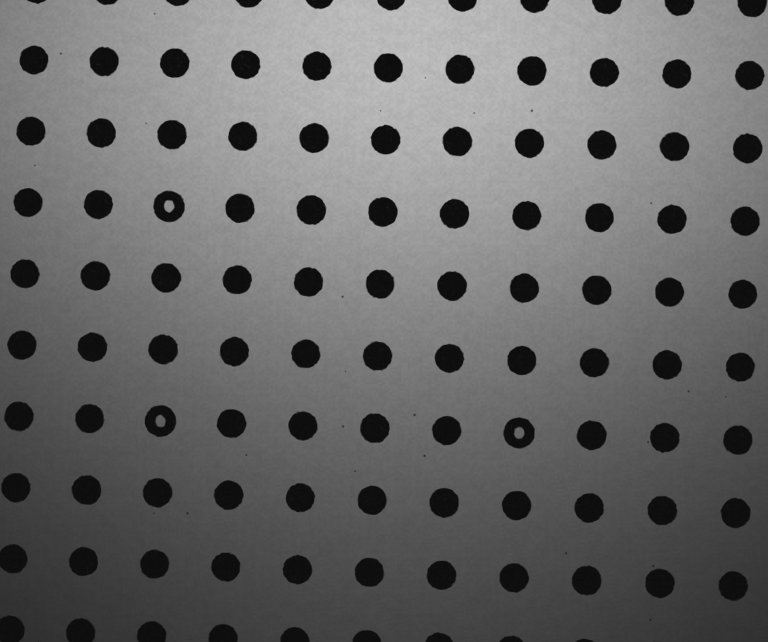
Reproduce this pattern procedurally as a Shadertoy shader.

```glsl
// Slightly warped grid of black dots, three of them hollow, on unevenly lit grey paper.

// Lengths are in canvas heights, with y running down from the top edge.
const vec2 FIRST_DOT = vec2(0.0530, 0.0935);
const vec2 COLUMN_STEP = vec2(0.1092, 0.0024);
const vec2 ROW_STEP = vec2(-0.0047, 0.1110);
const vec2 KEYSTONE = vec2(0.0001, 0.00026);
const float COLUMN_STRETCH = 0.00023;

const float DOT_RADIUS = 0.0226;
const float HOLLOW_RADIUS = 0.0242;
const vec2 HOLE_RADII = vec2(0.0080, 0.0094);
const float EDGE_ROUGHNESS = 0.0016;
const float EDGE_BLUR = 0.0016;
const ivec2 HOLLOW_DOTS[3] = ivec2[3](ivec2(2, 2), ivec2(2, 5), ivec2(7, 5));

const vec2 LIGHT_CENTRE = vec2(0.63, 0.05);
const vec2 LIGHT_FALLOFF = vec2(1.15, 2.0);
const float PAPER_BRIGHTNESS = 0.73;
const float INK_BRIGHTNESS = 0.055;

const float GRAIN_SCALE = 300.0;
const float FIBRE_SCALE = 75.0;
const float SPECK_CELL = 0.07;
const float SPECK_CHANCE = 0.16;

float hash(vec2 p) {
    return fract(sin(dot(p, vec2(127.1, 311.7))) * 43758.5453);
}

float valueNoise(vec2 p) {
    vec2 cell = floor(p);
    vec2 f = fract(p);
    f = f * f * (3.0 - 2.0 * f);
    float low = mix(hash(cell), hash(cell + vec2(1, 0)), f.x);
    float high = mix(hash(cell + vec2(0, 1)), hash(cell + vec2(1, 1)), f.x);
    return mix(low, high, f.y);
}

// Departure of the grid from an even lattice.
vec2 gridBend(vec2 cell) {
    return KEYSTONE * cell.x * cell.y + vec2(COLUMN_STRETCH * cell.x * cell.x, 0.0);
}

// Column and row of the dot nearest to p, by fixed-point inversion of the grid.
vec2 nearestDot(vec2 p) {
    mat2 toCell = inverse(mat2(COLUMN_STEP, ROW_STEP));
    vec2 cell = vec2(0.0);
    for (int i = 0; i < 4; i++) {
        cell = toCell * (p - FIRST_DOT - gridBend(cell));
    }
    return round(cell);
}

vec2 dotCentre(vec2 cell) {
    return FIRST_DOT + mat2(COLUMN_STEP, ROW_STEP) * cell + gridBend(cell);
}

float coverage(float signedDistance, float blur) {
    return 1.0 - smoothstep(-blur, blur, signedDistance);
}

float inkMask(vec2 p, float blur) {
    vec2 cell = nearestDot(p);
    vec2 offset = p - dotCentre(cell);
    float rough = (valueNoise(p * 220.0) - 0.5) * EDGE_ROUGHNESS;

    bool hollow = false;
    for (int i = 0; i < 3; i++) {
        hollow = hollow || ivec2(cell) == HOLLOW_DOTS[i];
    }
    float radius = hollow ? HOLLOW_RADIUS : DOT_RADIUS + 0.0006 * (hash(cell) - 0.5);
    float ink = coverage(length(offset) - radius + rough, blur);
    if (hollow) {
        float hole = (length(offset / HOLE_RADII) - 1.0) * HOLE_RADII.x;
        ink *= 1.0 - coverage(hole + rough, blur);
    }
    return ink;
}

// Sparse faint specks, each kept inside its own cell.
float speckMask(vec2 p, float blur) {
    vec2 cell = floor(p / SPECK_CELL);
    vec2 place = 0.1 + 0.8 * vec2(hash(cell + 11.3), hash(cell + 27.9));
    float radius = mix(0.0007, 0.0018, hash(cell + 5.1));
    float present = step(hash(cell + 41.7), SPECK_CHANCE);
    return 0.55 * present * coverage(length(p - (cell + place) * SPECK_CELL) - radius, blur);
}

float lighting(vec2 p) {
    vec2 d = p - LIGHT_CENTRE;
    vec2 fall = 1.0 + LIGHT_FALLOFF * d * d;
    return PAPER_BRIGHTNESS / (fall.x * fall.y);
}

void mainImage(out vec4 fragColor, in vec2 fragCoord) {
    vec2 p = vec2(fragCoord.x, iResolution.y - fragCoord.y) / iResolution.y;
    float blur = max(EDGE_BLUR, 0.7 / iResolution.y);

    // Paper with fine grain and broader, slanted fibres
    float grain = valueNoise(p * GRAIN_SCALE) - 0.5;
    float fibre = valueNoise(mat2(0.8, -0.6, 0.9, 1.2) * p * FIBRE_SCALE) - 0.5;
    float paper = lighting(p) * (1.0 + 0.06 * grain + 0.035 * fibre);
    paper *= 1.0 - speckMask(p, blur);

    // Ink with a few pale flecks
    float fleck = smoothstep(0.75, 1.0, valueNoise(p * GRAIN_SCALE + 53.0));
    float ink = INK_BRIGHTNESS + 0.012 * grain + 0.05 * fleck * lighting(p);

    fragColor = vec4(vec3(mix(paper, ink, inkMask(p, blur))), 1.0);
}
```
